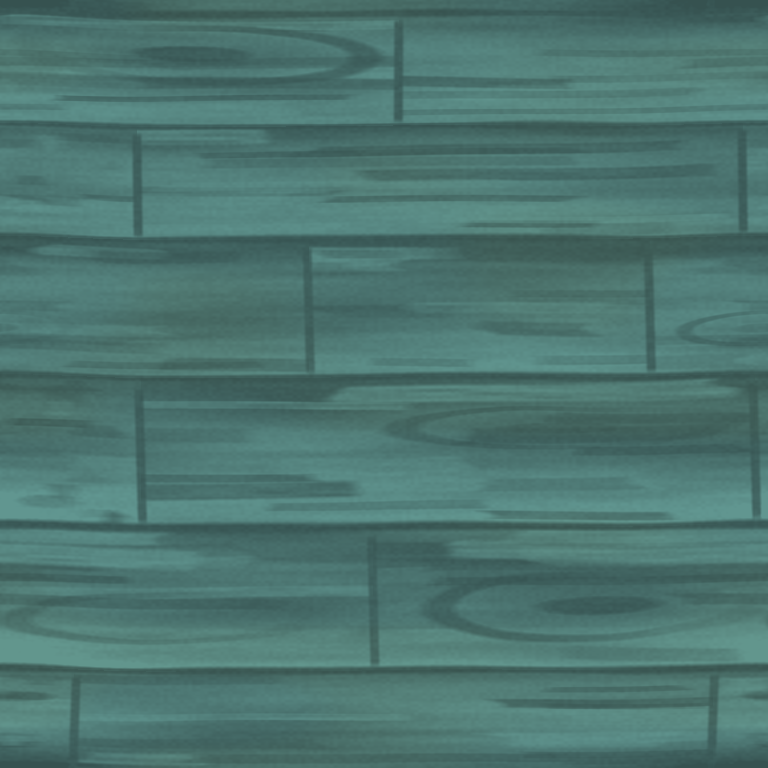
A WebGL 1 fragment shader for this texture:

```glsl
precision highp float;
// Hand-painted teal timber boards: six rows with staggered butt joints.
// Each plank gets hashed brush strokes over stretched noise grain; a few
// knots, the joints and the wavering row seams are painted on top.
uniform vec2 u_resolution;

float hash(vec2 p) {
  vec3 q = fract(vec3(p.xyx) * 0.1031);
  q += dot(q, q.yzx + 33.33);
  return fract((q.x + q.y) * q.z);
}

// Value noise over the unit tile with a whole number of cells per side
float noise(vec2 p, vec2 cells) {
  p *= cells;
  vec2 i = floor(p), f = fract(p);
  f = f * f * (3.0 - 2.0 * f);
  vec2 a = mod(i, cells), b = mod(i + 1.0, cells);
  return mix(mix(hash(a), hash(vec2(b.x, a.y)), f.x),
             mix(hash(vec2(a.x, b.y)), hash(b), f.x), f.y);
}

// Signed horizontal offset, wrapped across the tile
float wrapX(float x) { return fract(x + 0.5) - 0.5; }

// Row at height y: bottom, top, first joint, second joint (equal = one joint)
vec4 boardRow(float y) {
  if (y < 0.128) return vec4(-0.017, 0.128, 0.097, 0.928);
  if (y < 0.315) return vec4(0.128, 0.315, 0.486, 0.486);
  if (y < 0.510) return vec4(0.315, 0.510, 0.183, 0.983);
  if (y < 0.690) return vec4(0.510, 0.690, 0.402, 0.846);
  if (y < 0.837) return vec4(0.690, 0.837, 0.179, 0.967);
  return vec4(0.837, 0.983, 0.519, 0.519);
}

// Flattened growth ring, strongest toward its tip, around a dark core
float knot(vec2 p, vec2 centre, vec2 radius, float tip, float core) {
  vec2 q = vec2(wrapX(p.x - centre.x), p.y - centre.y) / radius;
  q.y += 0.15 * q.x * tip;
  float d = length(q) + 0.2 * (noise(p, vec2(9.0, 28.0)) - 0.5);
  float ring = 1.0 - smoothstep(0.05, 0.17, abs(d - 0.95));
  ring *= 0.3 + 0.7 * smoothstep(-0.7, 0.5, q.x * tip);
  float heart = 1.0 - smoothstep(0.6, 1.15, length(q * vec2(2.3, 3.0)));
  float halo = 0.4 * (1.0 - smoothstep(0.3, 1.0, d));
  return max(ring * 0.75, core * max(heart, halo));
}

void main() {
  vec2 uv = gl_FragCoord.xy / u_resolution;
  vec2 p = uv;
  p.y += 0.006 * (noise(uv, vec2(5.0, 1.0)) - 0.5);
  if (p.y > 0.983) p.y -= 1.0;

  // Plank under this point, with local coordinates
  vec4 row = boardRow(p.y);
  float height = row.y - row.x;
  float v = (p.y - row.x) / height;
  bool inner = p.x >= row.z && p.x < row.w;
  float start = inner ? row.z : row.w;
  float span = inner ? row.w - row.z : 1.0 - (row.w - row.z);
  float along = fract(p.x - start);
  vec2 key = vec2(start * 91.0, row.x * 173.0 + 40.0);

  // Grain and shading across the board
  float broad = noise(p, vec2(3.0, 19.0));
  float streak = noise(p, vec2(5.0, 110.0));
  float bristle = noise(p, vec2(14.0, 230.0));
  float speckle = noise(p, vec2(190.0, 270.0));
  float tone = 0.55 + 0.62 * (broad - 0.5) + 0.22 * (streak - 0.5);
  tone += 0.16 * (hash(key) - 0.5);
  tone -= 0.3 * smoothstep(0.62, 1.0, v);
  tone += (row.x < 0.0 ? -0.35 : 0.3) * (1.0 - smoothstep(0.1, 0.45, v));

  // Long dry brush strokes: thin dark ones, wider pale ones
  for (int i = 0; i < 15; i++) {
    vec2 k = key + float(i) * vec2(7.31, 3.17);
    bool dark = hash(k + 17.9) < 0.58;
    float reach = span * mix(0.12, 0.34, hash(k + 1.7));
    float x = along - span * hash(k + 5.3);
    float y = v - mix(0.06, 0.94, hash(k + 9.1));
    y += 0.2 * (hash(k + 2.9) - 0.5) * x + 0.05 * (broad - 0.5);
    float thick = mix(0.025, dark ? 0.06 : 0.085, hash(k + 13.7));
    float ends = 1.0 - smoothstep(reach - 0.03, reach, abs(x) + 0.05 * (streak - 0.5));
    float body = 1.0 - smoothstep(thick * 0.65, thick * 1.2, abs(y));
    float load = mix(0.3, 0.8, hash(k + 21.3)) * (0.8 + 0.5 * (bristle - 0.5));
    tone = mix(tone, dark ? 0.08 : 0.92, ends * body * load);
  }

  // Knots
  float wood = knot(p, vec2(0.25, 0.932), vec2(0.22, 0.037), 1.0, 0.95);
  wood = max(wood, knot(p, vec2(0.78, 0.212), vec2(0.23, 0.044), -1.0, 0.95));
  wood = max(wood, 0.65 * knot(p, vec2(0.21, 0.198), vec2(0.2, 0.032), -1.0, 0.0));
  wood = max(wood, 0.7 * knot(p, vec2(0.99, 0.57), vec2(0.1, 0.022), -1.0, 0.6));
  wood = max(wood, 0.8 * knot(p, vec2(0.73, 0.443), vec2(0.23, 0.026), -1.0, 0.8));
  tone = mix(tone, 0.04, wood * (0.85 + 0.3 * (bristle - 0.5)));
  tone = 0.47 + 1.12 * (tone - 0.5);

  // Butt joints, slightly slanted and stopping just short of the seams
  float slant = 0.012 * (hash(key.yy) - 0.5) * (v - 0.5);
  float a = abs(wrapX(p.x - row.z + slant)), b = abs(wrapX(p.x - row.w + slant));
  float joint = 1.0 - smoothstep(0.003, 0.0085, min(a, b));
  joint *= smoothstep(0.0, 0.07, v) * (1.0 - smoothstep(0.9, 0.97, v));
  joint *= mix(0.7, 0.95, hash(vec2(a < b ? row.z : row.w, row.x) * 70.0));
  tone = mix(tone, 0.04, joint);

  // Seams between rows, with varying pressure and a soft shadow
  float seamGap = min(v, 1.0 - v) * height;
  float press = noise(uv, vec2(7.0, 6.0));
  float seam = 1.0 - smoothstep(0.0015, mix(0.004, 0.01, press), seamGap);
  tone = mix(tone, -0.02, seam * mix(0.75, 1.0, press));

  // Paint colour, with mossy patches and canvas tooth
  tone += 0.12 * (speckle - 0.5) + 0.08 * (bristle - 0.5);
  vec3 paint = mix(vec3(0.225, 0.345, 0.337), vec3(0.37, 0.575, 0.553), clamp(tone, -0.1, 1.06));
  paint += vec3(0.007, 0.0, -0.012) * smoothstep(0.5, 0.85, noise(p, vec2(4.0, 13.0)));
  gl_FragColor = vec4(paint, 1.0);
}
```
